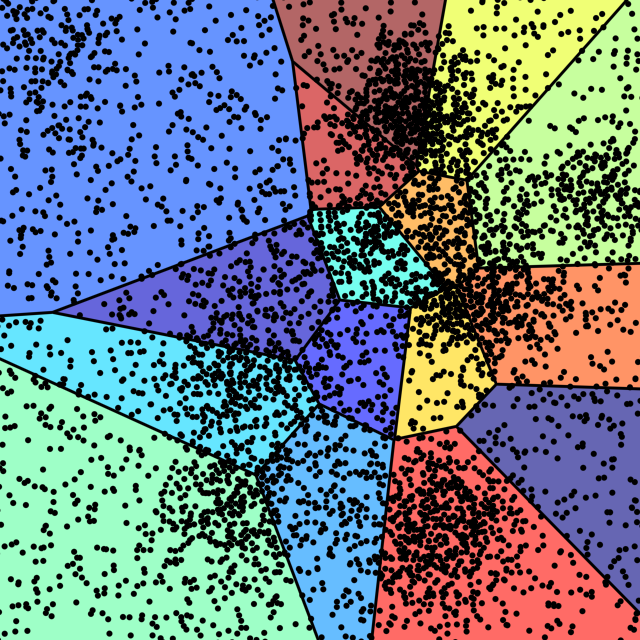
Reproduce this background procedurally as a Shadertoy shader.

```glsl
// A Voronoi map of sixteen pale rainbow cells with black borders, strewn with
// black dots. Borders are site bisectors; the dots come from a hashed grid whose
// fill rate follows a sum of Gaussian clusters over an even background.

const int SITES = 16;
const int CLUSTERS = 12;
const float GRID = 100.0;
const int SLOTS = 6;

// Cell sites, ordered along the colour ramp
const vec2 sites[SITES] = vec2[](
    vec2(.8105, .315), vec2(.435, .547), vec2(.574, .444), vec2(.370, .719),
    vec2(.487, .263), vec2(.395, .345), vec2(.592, .607), vec2(.331, .204),
    vec2(.810, .684), vec2(.686, .794), vec2(.689, .430), vec2(.661, .664),
    vec2(.816, .482), vec2(.730, .236), vec2(.587, .746), vec2(.635, .803));

// Dot clusters: centre, spread, mean dots per grid square at the peak
const vec4 clusters[CLUSTERS] = vec4[](
    vec4(.645, .826, .058, 3.0), vec4(.932, .690, .055, 1.2),
    vec4(.569, .629, .052, 1.2), vec4(.690, .525, .040, 1.6),
    vec4(.781, .544, .057, 1.6), vec4(.378, .408, .065, 0.9),
    vec4(.354, .205, .058, 1.2), vec4(.697, .167, .064, 1.7),
    vec4(.065, .935, .070, 0.4), vec4(.723, .659, .062, 0.8),
    vec4(.469, .486, .110, 0.4), vec4(.500, .240, .090, 0.3));

vec3 hash3(vec3 p) {
    p = fract(p * vec3(.1031, .1030, .0973));
    p += dot(p, p.yxz + 33.33);
    return fract((p.xxy + p.yxx) * p.zyx);
}

// Blue to red ramp, softened toward white
vec3 paleRainbow(float t) {
    return 0.4 + 0.6 * clamp(1.5 - abs(4.0 * t - vec3(3, 2, 1)), 0.0, 1.0);
}

float dotDensity(vec2 p) {
    float density = 0.2;
    for (int i = 0; i < CLUSTERS; i++) {
        vec2 d = (p - clusters[i].xy) / clusters[i].z;
        density += clusters[i].w * exp(-0.5 * dot(d, d));
    }
    return density;
}

// Distance to the nearest dot centre
float dotDistance(vec2 p) {
    float nearest = 1.0;
    vec2 home = floor(p * GRID);
    for (int y = -1; y <= 1; y++)
    for (int x = -1; x <= 1; x++) {
        vec2 square = home + vec2(x, y);
        float chance = dotDensity((square + 0.5) / GRID) / float(SLOTS);
        for (int k = 0; k < SLOTS; k++) {
            vec3 h = hash3(vec3(square + 7.0, float(k) * 17.0 + 3.0));
            if (h.z < chance)
                nearest = min(nearest, distance(p, (square + h.xy) / GRID));
        }
    }
    return nearest;
}

void mainImage(out vec4 fragColor, in vec2 fragCoord) {
    vec2 p = fragCoord / iResolution.xy;
    float aa = 0.75 / iResolution.y;

    // Owning cell
    int owner = 0;
    for (int i = 1; i < SITES; i++)
        if (distance(p, sites[i]) < distance(p, sites[owner])) owner = i;

    // Distance to the closest bisector
    float border = 1.0;
    for (int i = 0; i < SITES; i++) {
        if (i == owner) continue;
        vec2 middle = 0.5 * (sites[i] + sites[owner]);
        border = min(border, dot(middle - p, normalize(sites[i] - sites[owner])));
    }

    // Fill, then ink
    vec3 color = paleRainbow(float(owner) / float(SITES - 1));
    color *= smoothstep(-aa, aa, border - 0.0023);
    color *= smoothstep(-aa, aa, dotDistance(p) - 0.0047);
    fragColor = vec4(color, 1.0);
}
```
